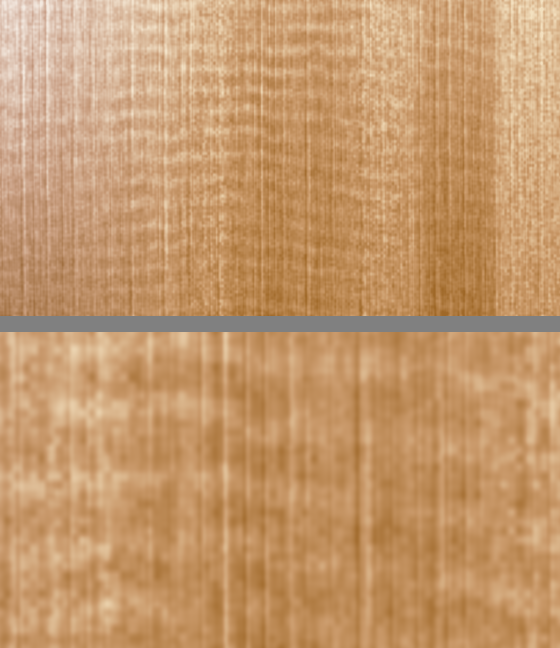
Top, the full canvas; bottom, a detail of the centre.
Give the GLSL for this texture, as a Shadertoy shader.

```glsl
// Figured wood veneer: straight vertical grain crossed by soft wavy curl bands.
// Broad boards, veins, curl and fibres add up to one tone value, which is then
// coloured by a ramp that turns from gold to a cooler pink at the upper left.

const vec3 GOLD_BROWN = vec3(0.68, 0.475, 0.25);
const vec3 HONEY      = vec3(0.79, 0.60, 0.415);
const vec3 PALE_CREAM = vec3(0.925, 0.83, 0.685);
const vec3 PINK_SHIFT = vec3(0.0, 0.03, 0.12);

float hash(vec2 p) {
    vec3 q = fract(p.xyx * vec3(0.1031, 0.1030, 0.0973));
    q += dot(q, q.yzx + 33.33);
    return fract((q.x + q.y) * q.z);
}

// Smooth value noise, centred on zero (-1 to 1).
float noise(vec2 p) {
    vec2 i = floor(p), f = fract(p);
    f = f * f * (3.0 - 2.0 * f);
    float low  = mix(hash(i), hash(i + vec2(1, 0)), f.x);
    float high = mix(hash(i + vec2(0, 1)), hash(i + vec2(1, 1)), f.x);
    return 2.0 * mix(low, high, f.y) - 1.0;
}

// Soft-edged bump between two positions.
float band(float x, float start, float end, float soft) {
    return smoothstep(start - soft, start + soft, x)
         - smoothstep(end - soft, end + soft, x);
}

// Broad lighter and darker boards across the width.
float boards(vec2 uv) {
    float tone = 0.15 * (1.0 - smoothstep(0.0, 0.42, uv.x)) * (2.0 * uv.y - 0.35);
    tone += 0.10 * band(uv.x, 0.205, 0.42, 0.05);
    tone -= 0.09 * band(uv.x, 0.43, 0.635, 0.04);
    tone += 0.11 * band(uv.x, 0.637, 0.745, 0.02);
    tone -= 0.13 * band(uv.x, 0.75, 0.885, 0.02);
    tone += 0.24 * smoothstep(0.873, 0.905, uv.x);
    return tone;
}

// Jittered vertical veins: a bright line with a dark edge on its left.
float veins(float x, float density, float seed) {
    float sum = 0.0;
    float cell = floor(x * density);
    for (float k = -1.0; k <= 1.0; k++) {
        float id = cell + k;
        float centre = id + 0.2 + 0.6 * hash(vec2(id, seed));
        float strength = 0.25 + 0.75 * hash(vec2(id, seed + 7.0));
        float d = x * density - centre;
        float bright = exp(-d * d * 70.0);
        float dark = exp(-(d + 0.2) * (d + 0.2) * 90.0);
        sum += strength * (bright - 0.85 * dark);
    }
    return sum;
}

// Rippled cross bands, bent gently and broken from one grain line to the next.
float curl(vec2 p) {
    float height = p.y + 0.09 * (p.x - 0.55) * (p.x - 0.55);
    height += 0.030 * noise(p * vec2(2.6, 3.5));
    height += 0.012 * noise(vec2(p.x * 22.0, p.y * 5.0));
    float wave = 0.5 + 0.5 * sin(height * 6.2832 / 0.070);
    float ridge = wave * wave * (1.5 - 0.5 * wave) - 0.42;
    float patches = 0.75 + 0.4 * noise(p * vec2(7.0, 10.0) + 11.0)
                  + 0.35 * noise(vec2(p.x * 28.0, p.y * 8.0));
    return ridge * patches;
}

void mainImage(out vec4 fragColor, in vec2 fragCoord) {
    vec2 uv = fragCoord / iResolution.xy;
    vec2 p = fragCoord / iResolution.y;

    // Large scale light
    float tone = 0.41 + 0.46 * (uv.y - 0.5) + boards(uv);
    tone += 0.05 * noise(p * vec2(3.0, 2.0) + 4.0);

    // Straight grain, drifting very slightly along its length
    float x = p.x + 0.003 * noise(vec2(p.x * 2.0, p.y * 1.5));
    float grainFade = 0.85 + 0.4 * noise(vec2(x * 14.0, p.y * 4.0));
    tone += 0.23 * veins(x, 22.0, 3.0) * grainFade;
    tone += 0.13 * veins(x, 43.0, 19.0) * grainFade;
    tone += 0.07 * noise(vec2(x * 20.0, p.y * 0.7));

    // Curl, strongest in the middle boards
    float curlAmount = 0.13 + 0.13 * band(uv.x, 0.22, 0.68, 0.08);
    curlAmount *= 1.0 - 0.65 * smoothstep(0.86, 0.90, uv.x);
    curlAmount *= 0.65 + 0.45 * smoothstep(0.0, 0.6, uv.y);
    tone += curlAmount * curl(p);

    // Fine fibres and short glinting flecks
    float fleckAmount = 0.11 + 0.09 * band(uv.x, 0.34, 0.42, 0.03)
                      + 0.09 * band(uv.x, 0.63, 0.73, 0.02)
                      + 0.07 * smoothstep(0.87, 0.91, uv.x);
    tone += 0.12 * noise(vec2(x * 140.0, p.y * 24.0));
    tone += fleckAmount * noise(p * vec2(115.0, 105.0) + 5.0);
    tone += 0.06 * noise(p * vec2(60.0, 130.0) + 23.0);

    // Tone ramp and cool tint
    float t = clamp(tone, -0.22, 1.12);
    vec3 colour = t < 0.43 ? mix(GOLD_BROWN, HONEY, t / 0.43)
                           : mix(HONEY, PALE_CREAM, (t - 0.43) / 0.57);
    float cool = 1.0 - smoothstep(0.02, 0.44, uv.x);
    cool = cool * (0.8 + 0.2 * uv.y) + 0.3 * (uv.y - 0.5) * (1.0 - 0.5 * uv.x);
    colour += PINK_SHIFT * cool;

    fragColor = vec4(clamp(colour, 0.0, 1.0), 1.0);
}
```
